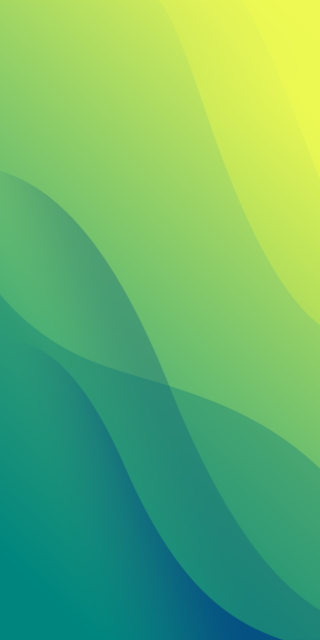
Give the GLSL for this background, as a WebGL 2 fragment shader.

```glsl
#version 300 es
precision highp float;
// Diagonal teal-to-yellow gradient crossed by translucent S-shaped waves.
// Each wave edge is two cubic Hermite spans joined at an inflection point;
// tints over the gradient fade along their own diagonal directions.

uniform vec2 u_resolution;
out vec4 outColor;

// Cubic Hermite span from a to b with end slopes, flat outside the span.
float span(float x, vec2 a, vec2 b, float slopeA, float slopeB) {
  float w = b.x - a.x;
  float s = clamp((x - a.x) / w, 0.0, 1.0);
  float r = 1.0 - s;
  float bend = s * r * w * (slopeA * r - slopeB * s);
  return mix(a.y, b.y, s * s * (3.0 - 2.0 * s)) + bend;
}

// S-curve height through three points, with a slope at each.
float wave(float x, vec2 a, vec2 b, vec2 c, vec3 slopes) {
  return x < b.x ? span(x, a, b, slopes.x, slopes.y)
                 : span(x, b, c, slopes.y, slopes.z);
}

// Smooth coverage of the area above an edge height.
float above(float y, float edge) {
  float d = y - edge;
  float w = max(fwidth(d), 1e-5) * 0.7;
  return smoothstep(-w, w, d);
}

// Straight gradient that continues past its two stops.
vec3 ramp(float t, float t0, float t1, vec3 c0, vec3 c1) {
  return mix(c0, c1, (t - t0) / (t1 - t0));
}

void main() {
  vec2 uv = gl_FragCoord.xy / u_resolution;
  float x = uv.x, y = uv.y;
  float diagonal = 0.9 * x + 2.0 * y;

  // Wave edges
  float glowEdge = wave(x, vec2(0.495, 1.0), vec2(0.69, 0.759),
                        vec2(1.0, 0.492), vec3(-0.6, -1.35, -0.38));
  float cornerEdge = wave(x, vec2(0.755, 1.0), vec2(0.872, 0.883),
                          vec2(1.0, 0.72), vec3(-0.75, -1.15, -1.2));
  float steepEdge = wave(x, vec2(0.0, 0.733), vec2(0.529, 0.397),
                         vec2(1.0, 0.047), vec3(-0.15, -1.25, -0.3));
  float gentleEdge = wave(x, vec2(0.0, 0.54), vec2(0.529, 0.397),
                          vec2(1.0, 0.268), vec3(-0.58, -0.16, -0.47));
  float deepEdge = wave(x, vec2(0.08, 0.464), vec2(0.39, 0.271),
                        vec2(0.885, 0.0), vec3(-0.17, -1.15, -0.17));

  // Background gradient
  vec3 color = ramp(diagonal, 1.44, 2.7, vec3(0.43, 0.75, 0.43), vec3(0.90, 0.96, 0.34));
  color = clamp(color, vec3(0.0, 0.55, 0.32), vec3(0.93, 0.98, 0.51));

  // Yellow waves, upper right
  vec3 lime = vec3(0.69, 0.87, 0.36), yellow = vec3(0.92, 0.97, 0.33);
  vec3 glow = ramp(min(diagonal, 2.55), 1.9, 2.55, lime, yellow);
  float glowFade = 1.0 - 0.6 * smoothstep(0.8, 1.0, y);
  color = mix(color, glow, above(y, glowEdge) * glowFade);
  float cornerTint = 0.5 * above(y, cornerEdge);
  color = mix(color, vec3(0.94, 0.985, 0.32), cornerTint);

  // Green veil under the gentle wave
  color = mix(color, vec3(0.0, 0.46, 0.46), 0.33 * (1.0 - above(y, gentleEdge)));

  // Blue-grey veil under the steep wave, strongest along its crest
  float crest = 0.36 * smoothstep(0.1, 0.42, x + 0.9 * (y - 0.5));
  color = mix(color, vec3(0.04, 0.38, 0.48), crest * (1.0 - above(y, steepEdge)));

  // Navy shade under the deepest wave, fading to teal at the left
  float depth = 0.8 * smoothstep(0.28, 0.8, x + 0.6 * y);
  color = mix(color, vec3(0.0, 0.27, 0.52), depth * (1.0 - above(y, deepEdge)));

  outColor = vec4(clamp(color, 0.0, 1.0), 1.0);
}
```
